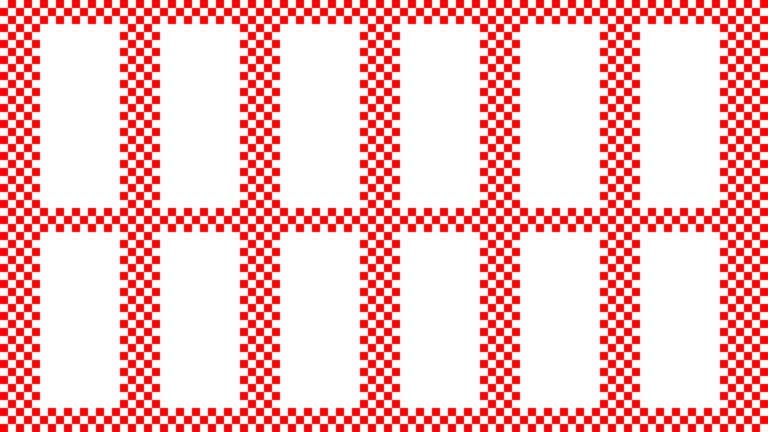
Reproduce this pattern procedurally as a WebGL 1 fragment shader.

```glsl
precision highp float;

uniform vec2 u_resolution;

const vec2 GRID = vec2(96.0, 54.0);       // checks across and down
const vec2 REPEAT = vec2(15.0, 25.0);     // checks from one panel to the next
const vec2 BAND = vec2(5.0, 3.0);         // checked border before each panel
const vec2 PANELS_END = vec2(90.0, 51.0); // checks beyond this are all border
const vec3 RED = vec3(1.0, 0.0, 0.0);
const vec3 WHITE = vec3(1.0);

// 1 on the red squares of a checkerboard
float checker(vec2 cell) {
  return 1.0 - mod(cell.x + cell.y, 2.0);
}

// 1 inside the plain panels; the upper row is one check taller
float panel(vec2 cell, vec2 repeat, vec2 band, vec2 end) {
  float column = mod(cell.x, repeat.x);
  float row = cell.y - repeat.y * step(repeat.y, cell.y);
  vec2 inside = step(band, vec2(column, row)) * (1.0 - step(end, cell));
  return inside.x * inside.y;
}

// Red amount of one check, with the outermost checks extended
float redCheck(vec2 cell, vec2 grid) {
  vec2 c = clamp(cell, vec2(0.0), grid - 1.0);
  return checker(c) * (1.0 - panel(c, REPEAT, BAND, PANELS_END));
}

// Edge coverage under a triangle filter, distance given in pixels
vec2 edgeBlend(vec2 dist) {
  vec2 tail = max(1.0 - abs(dist), 0.0);
  vec2 outside = 0.5 * tail * tail;
  return mix(outside, 1.0 - outside, step(0.0, dist));
}

// Blend the four checks that meet at the nearest grid corner
float smoothPattern(vec2 p, float pixel, vec2 grid) {
  vec2 corner = floor(p + 0.5);
  vec2 w = edgeBlend((p - corner) / pixel);
  float below = mix(redCheck(corner - 1.0, grid),
                    redCheck(corner - vec2(0.0, 1.0), grid), w.x);
  float above = mix(redCheck(corner - vec2(1.0, 0.0), grid),
                    redCheck(corner, grid), w.x);
  return mix(below, above, w.y);
}

void main() {
  float pixel = GRID.y / u_resolution.y;
  vec2 p = gl_FragCoord.xy * pixel;
  float red = smoothPattern(p, pixel, GRID);
  gl_FragColor = vec4(mix(WHITE, RED, red), 1.0);
}
```
